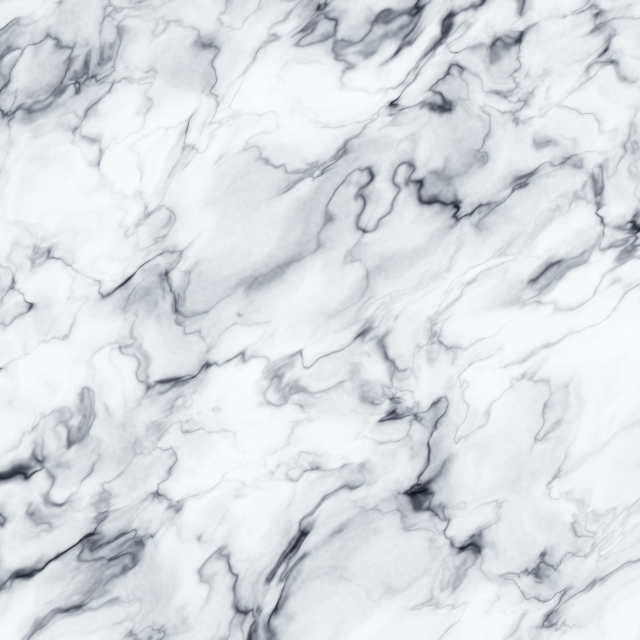
Write a three.js fragment shader that draws this texture.

```glsl
varying vec2 vUv;

const vec3 WHITE = vec3(0.985, 0.997, 1.0);
const vec3 ABSORPTION = vec3(1.10, 1.04, 0.93);
const float BASE_DENSITY = 0.050;
const float VEIN_ANGLE = 0.76;
const float STRETCH = 0.58;
const float WARP_SCALE = 4.0;
const float WARP_AMOUNT = 0.09;
const float CLOUD_SCALE = 4.6;
const float CLOUD_STRENGTH = 2.1;
const float MOTTLE_SCALE = 13.0;
const float MOTTLE_STRENGTH = 1.2;
const float VEIN_SCALE = 5.2;
const float VEIN_WIDTH = 0.06;
const float VEIN_STRENGTH = 2.0;
const float THREAD_SCALE = 9.5;
const float THREAD_WIDTH = 0.07;
const float THREAD_STRENGTH = 1.4;
const float KNOT_SCALE = 23.0;
const float KNOT_STRENGTH = 1.5;
const float GRAIN_SCALE = 130.0;
const float GRAIN_STRENGTH = 0.22;

float hash(vec2 p) {
  vec3 h = fract(vec3(p.xyx) * 0.1031);
  h += dot(h, h.yzx + 33.33);
  return fract((h.x + h.y) * h.z);
}

// Dot product of a random unit gradient with the offset from its corner
float corner(vec2 cell, vec2 offset) {
  float angle = 6.28318 * hash(cell + 57.0);
  return dot(vec2(cos(angle), sin(angle)), offset);
}

float noise(vec2 p) {
  vec2 i = floor(p);
  vec2 f = p - i;
  vec2 w = f * f * f * (f * (f * 6.0 - 15.0) + 10.0);
  vec2 e = vec2(1.0, 0.0);
  float low = mix(corner(i, f), corner(i + e, f - e), w.x);
  float high = mix(corner(i + e.yx, f - e.yx), corner(i + 1.0, f - 1.0), w.x);
  return mix(low, high, w.y);
}

float fbm(vec2 p) {
  float sum = 0.0;
  float amplitude = 1.0;
  for (int i = 0; i < 5; i++) {
    sum += amplitude * noise(p);
    p = mat2(1.6, 1.2, -1.2, 1.6) * p + 17.3;
    amplitude *= 0.5;
  }
  return sum;
}

// Bright line along the zero contour of a noise field
float ridge(float field, float width) {
  return exp(-sqrt(field * field + 0.0002) / width);
}

void main() {
  // Stretch space along the vein direction, then bend it
  vec2 along = vec2(cos(VEIN_ANGLE), sin(VEIN_ANGLE));
  vec2 across = vec2(-along.y, along.x);
  vec2 p = vec2(dot(vUv, along) * STRETCH, dot(vUv, across)) + 3.0;
  vec2 bend = vec2(fbm(p * WARP_SCALE), fbm(p * WARP_SCALE + 31.7));
  vec2 q = p + WARP_AMOUNT * bend;

  // Soft clouds and smaller mottling
  float cloud = fbm(q * CLOUD_SCALE + 8.1);
  float mottle = fbm(q * MOTTLE_SCALE + 45.2);

  // Broken main veins and finer threads
  float veinField = fbm(q * VEIN_SCALE + 71.4);
  float patchiness = smoothstep(-0.35, 0.4, fbm(p * VEIN_SCALE + 12.6));
  float vein = ridge(veinField, VEIN_WIDTH) * mix(0.4, 1.5, patchiness);
  float thread = ridge(fbm(q * THREAD_SCALE + 93.8), THREAD_WIDTH);
  thread *= mix(1.4, 0.4, patchiness);

  // Dark mineral knots gathered near the veins
  float knot = smoothstep(0.08, 0.5, noise(q * KNOT_SCALE + 5.9));
  knot *= ridge(veinField, 3.0 * VEIN_WIDTH);

  float grain = noise(vUv * GRAIN_SCALE);

  // Layers multiply as pigment density, which then absorbs light
  float density = BASE_DENSITY * exp(
    CLOUD_STRENGTH * cloud + MOTTLE_STRENGTH * mottle +
    VEIN_STRENGTH * vein + THREAD_STRENGTH * thread +
    KNOT_STRENGTH * knot + GRAIN_STRENGTH * grain);
  density = density / (1.0 + 0.25 * density);
  gl_FragColor = vec4(WHITE * exp(-ABSORPTION * density), 1.0);
}
```
